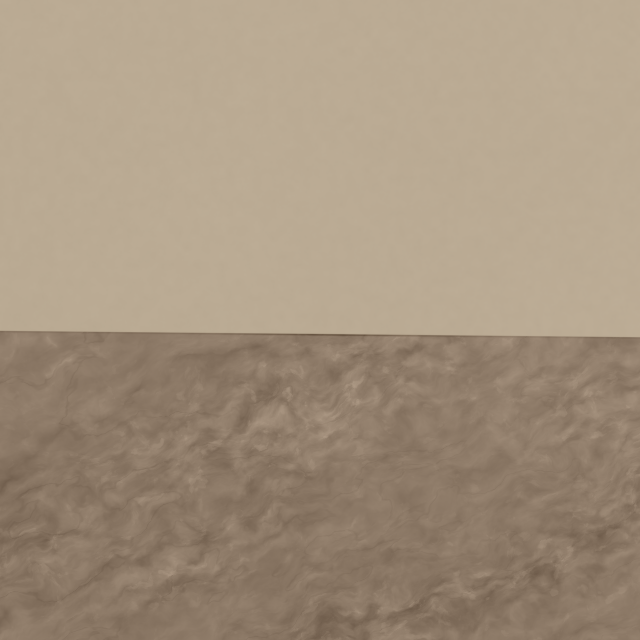
Write a Shadertoy shader that draws this texture.

```glsl
// Smooth beige wall above a brown travertine slab with diagonal veins.
#define WALL vec3(0.730, 0.668, 0.578)
#define STONE vec3(0.553, 0.478, 0.405)
#define EDGE_LEFT 0.483
#define EDGE_RIGHT 0.473
#define GRAIN_ANGLE 0.42
#define VEIN_WARP 0.022
#define MOTTLE 0.20
#define VEIN_DARK 0.075

float hash(vec2 p) {
    vec3 q = fract(vec3(p.xyx) * 0.1031);
    q += dot(q, q.yzx + 33.33);
    return fract((q.x + q.y) * q.z);
}

float noise(vec2 p) {
    vec2 i = floor(p), f = fract(p);
    f = f * f * (3.0 - 2.0 * f);
    return mix(mix(hash(i), hash(i + vec2(1, 0)), f.x),
               mix(hash(i + vec2(0, 1)), hash(i + vec2(1, 1)), f.x), f.y);
}

float fbm(vec2 p) {
    float sum = 0.0, amp = 0.5;
    for (int i = 0; i < 5; i++) {
        sum += amp * noise(p);
        p = mat2(1.6, 1.2, -1.2, 1.6) * p + 7.3;
        amp *= 0.5;
    }
    return sum / 0.97;
}

float segmentDistance(vec2 p, vec2 a, vec2 b) {
    vec2 d = b - a;
    return length(p - a - d * clamp(dot(p - a, d) / dot(d, d), 0.0, 1.0));
}

float pathDistance(vec2 p, vec2 path[5]) {
    float d = 1.0;
    for (int i = 0; i < 4; i++) d = min(d, segmentDistance(p, path[i], path[i + 1]));
    return d;
}

// Soft elliptical patch, tilted along the grain
float patchMask(vec2 p, vec2 centre, vec2 size, mat2 turn) {
    vec2 q = turn * (p - centre) / size;
    return exp(-dot(q, q));
}

vec3 wallColor(vec2 p) {
    float plaster = fbm(p * 75.0) - 0.5;
    float cloud = fbm(p * 3.0 + 4.0) - 0.5;
    vec3 col = WALL + 0.016 * plaster + 0.012 * cloud;
    return col + vec3(0.012, 0.012, 0.014) * (p.x - 0.45) * (1.2 - p.y);
}

vec3 stoneColor(vec2 p) {
    float c = cos(GRAIN_ANGLE), s = sin(GRAIN_ANGLE);
    mat2 turn = mat2(c, -s, s, c);
    vec2 warp = vec2(fbm(p * 16.0), fbm(p * 16.0 + 31.0)) - 0.5;
    vec2 q = p + 2.0 * VEIN_WARP * warp;
    vec2 g = turn * q;

    // Vein courses: upper left, lower left, lower right
    float upper = pathDistance(q, vec2[5](vec2(-0.02, 0.21), vec2(0.10, 0.34),
        vec2(0.20, 0.365), vec2(0.24, 0.425), vec2(0.56, 0.475)));
    float lower = pathDistance(q, vec2[5](vec2(-0.02, 0.02), vec2(0.09, 0.075),
        vec2(0.19, 0.10), vec2(0.28, 0.155), vec2(0.42, 0.20)));
    float right = pathDistance(q, vec2[5](vec2(0.48, 0.005), vec2(0.70, 0.065),
        vec2(0.84, 0.10), vec2(0.93, 0.17), vec2(1.02, 0.225)));
    float broken = smoothstep(0.25, 0.70, fbm(g * vec2(22.0, 45.0)));
    float veins = 0.65 * exp(-upper / 0.010) + 0.45 * exp(-lower / 0.008)
                + 0.60 * exp(-right / 0.030);

    // Where the crystals are coarse and where the face is calm
    float rough = 0.9 * patchMask(p, vec2(0.46, 0.36), vec2(0.30, 0.10), turn)
                + 0.9 * exp(-right / 0.055)
                + 0.6 * patchMask(p, vec2(0.28, 0.11), vec2(0.14, 0.05), turn)
                + 0.5 * patchMask(p, vec2(0.04, 0.14), vec2(0.12, 0.09), turn)
                + 0.5 * patchMask(p, vec2(0.93, 0.36), vec2(0.16, 0.10), turn);
    rough = 0.35 + min(rough, 1.0);

    float crystals = fbm(g * vec2(42.0, 68.0) + 3.0) - 0.5;
    float streaks = fbm(g * vec2(7.0, 34.0) + 12.0) - 0.5;
    float clouds = fbm(p * 5.0 + 20.0) - 0.5;
    float pale = smoothstep(0.62, 0.78, fbm(g * vec2(55.0, 75.0) + 51.0));
    float light = MOTTLE * crystals * rough + 0.07 * streaks + 0.05 * clouds
                + 0.045 * pale * rough - VEIN_DARK * veins * (0.3 + broken);

    // Thin contour lines beside the left veins
    float contour = abs(fbm(g * vec2(6.0, 15.0) + 8.0) - 0.5);
    light -= 0.028 * (1.0 - smoothstep(0.0, 0.022, contour)) * (1.0 - 0.5 * p.x);

    // Pale scratches near the left end of the edge
    float scratch = min(segmentDistance(q, vec2(0.082, 0.478), vec2(0.094, 0.462)),
                        segmentDistance(q, vec2(0.075, 0.422), vec2(0.115, 0.432)));
    light += 0.07 * exp(-scratch / 0.004);
    light += 0.035 * (p.y - 0.24) + 0.012 * (p.x - 0.5);
    return STONE + light * vec3(1.0, 0.98, 0.93);
}

void mainImage(out vec4 fragColor, in vec2 fragCoord) {
    vec2 p = fragCoord / iResolution.xy;
    float height = p.y - mix(EDGE_LEFT, EDGE_RIGHT, p.x);
    float soft = 0.8 / iResolution.y;
    vec3 col = mix(stoneColor(p), wallColor(p), smoothstep(-soft, soft, height));

    // Narrow shadow in the joint, strongest near the middle
    float joint = exp(-pow((height + 0.001) / 0.0016, 2.0));
    col -= joint * (0.04 + 0.10 * exp(-pow((p.x - 0.52) / 0.16, 2.0)));
    fragColor = vec4(clamp(col, 0.0, 1.0), 1.0);
}
```
